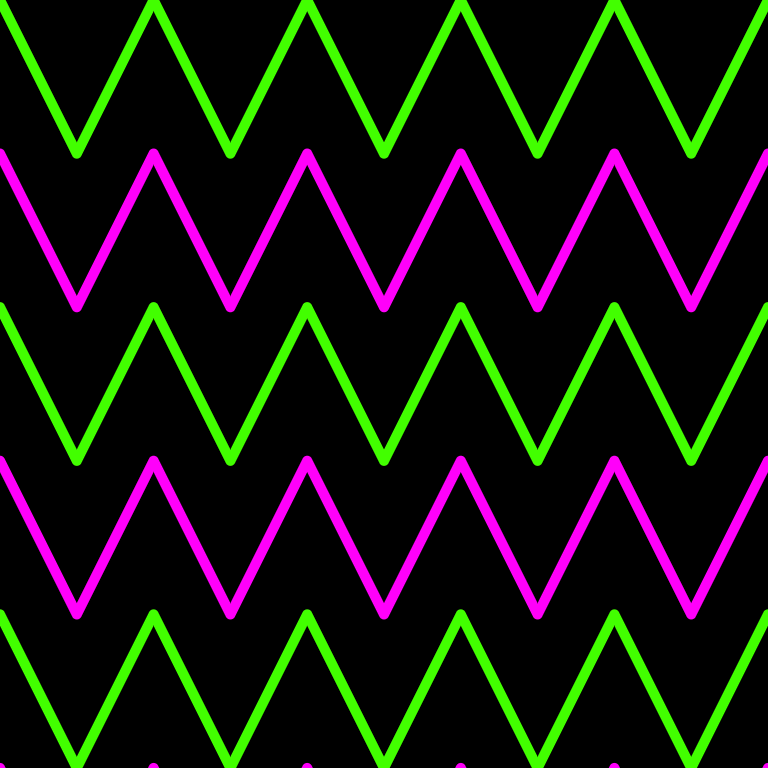
This pattern is drawn by a WebGL 1 fragment shader. Its source:

```glsl
precision highp float;

uniform vec2 u_resolution;

const float COLUMNS = 5.0;          // zigzag periods across
const float ROWS = 5.0;             // zigzag lines down
const float HALF_WIDTH = 0.0066;    // half the stroke, in canvas heights
const vec3 BACKGROUND = vec3(0.0);
const vec3 GREEN = vec3(0.26, 1.0, 0.0);
const vec3 MAGENTA = vec3(1.0, 0.0, 0.98);

float segmentDistance(vec2 p, vec2 a, vec2 b) {
    vec2 ab = b - a;
    float t = clamp(dot(p - a, ab) / dot(ab, ab), 0.0, 1.0);
    return length(p - a - ab * t);
}

// Distance to a zigzag with a peak at the origin, y pointing down
float zigzagDistance(vec2 p) {
    float period = 1.0 / COLUMNS;
    float x = abs(fract(p.x * COLUMNS + 0.5) - 0.5) * period;
    return segmentDistance(vec2(x, p.y), vec2(0.0), vec2(0.5 * period, 1.0 / ROWS));
}

void main() {
    vec2 p = gl_FragCoord.xy / u_resolution.y;
    p.y = 1.0 - p.y;

    float pixel = 1.0 / u_resolution.y;
    float currentRow = floor(p.y * ROWS);
    vec3 color = BACKGROUND;

    // Rounded tips reach slightly into the neighbouring rows
    for (int i = -1; i <= 1; i++) {
        float row = currentRow + float(i);
        float d = zigzagDistance(p - vec2(0.0, row / ROWS)) - HALF_WIDTH;
        float coverage = clamp(0.5 - d / pixel, 0.0, 1.0) * step(0.0, row);
        vec3 stroke = mix(GREEN, MAGENTA, mod(row, 2.0));
        color = mix(color, stroke, coverage);
    }

    gl_FragColor = vec4(color, 1.0);
}
```
